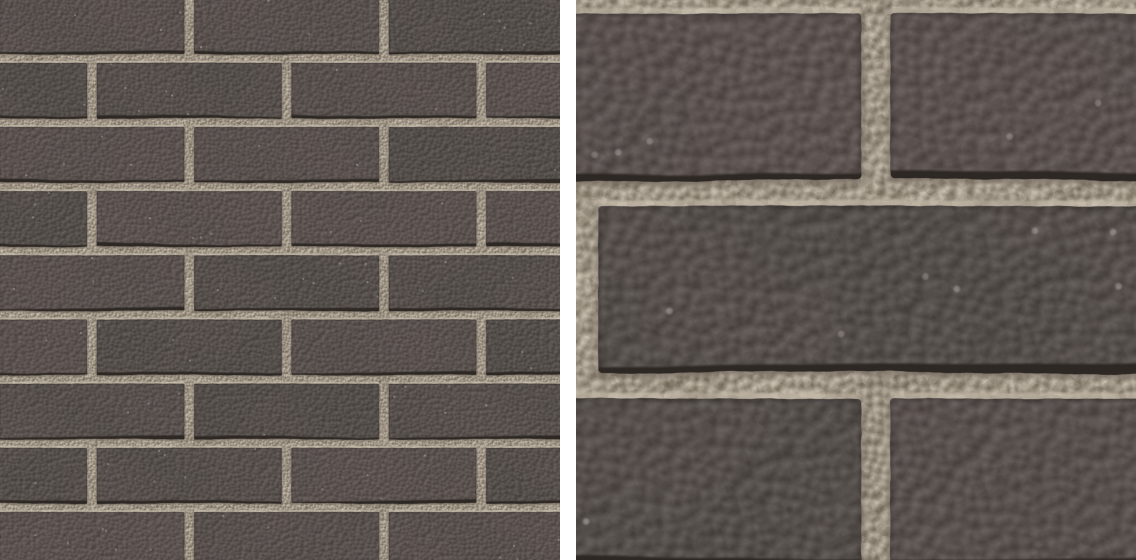
Left: the whole. Right: its middle third, enlarged.
Write a Shadertoy shader that draws this texture.

```glsl
// Dark clay brick wall in running bond with pale sandy mortar.
// Each brick is a rounded box with a slightly bowed edge and a shadow underneath;
// cellular noise gives the pitted clay and the mortar grain, sines the slow drift.

const vec2  PITCH       = vec2(0.3477, 0.1146);   // one brick plus its joints
const vec2  ORIGIN      = vec2(0.3379, -0.0212);  // a crossing of joint centres
const vec2  BRICK_HALF  = vec2(0.1652, 0.0496);
const float CORNER      = 0.0025;
const float BOW         = 0.0009;                 // waviness of the long edges
const float SHADOW_H    = 0.0045;                 // dark strip below each face
const float HIGHLIGHT_H = 0.0032;                 // lit mortar above each brick
const float CLAY_SCALE  = 150.0;
const float SAND_SCALE  = 230.0;
const float CLAY_RELIEF = 0.085;
const float SAND_RELIEF = 0.20;

const vec3 CLAY_WARM    = vec3(0.362, 0.326, 0.317);
const vec3 CLAY_COOL    = vec3(0.328, 0.306, 0.293);
const vec3 SHADOW       = vec3(0.175, 0.155, 0.140);
const vec3 MORTAR       = vec3(0.620, 0.580, 0.520);
const vec3 MORTAR_DARK  = vec3(0.490, 0.450, 0.405);
const vec3 MORTAR_LIGHT = vec3(0.760, 0.720, 0.655);

float hash(vec2 p) {
    vec3 q = fract(vec3(p.xyx) * 0.1031);
    q += dot(q, q.yzx + 33.33);
    return fract((q.x + q.y) * q.z);
}

// Cellular noise: x = distance to the nearest point, y = random id of that point
vec2 cellular(vec2 p) {
    vec2 base = floor(p);
    vec2 nearest = vec2(9.0, 0.0);
    for (int j = -1; j <= 1; j++)
    for (int i = -1; i <= 1; i++) {
        vec2 cell = base + vec2(i, j);
        vec2 point = cell + vec2(hash(cell), hash(cell + 57.3));
        float d = length(point - p);
        if (d < nearest.x) nearest = vec2(d, hash(cell + 113.7));
    }
    return nearest;
}

// Slope of the cellular height field, lit from the upper left
float relief(vec2 p) {
    return cellular(p + vec2(-0.2, 0.25)).x - cellular(p + vec2(0.2, -0.25)).x;
}

// Slow layered sines, roughly -1 to 1
float drift(vec2 p) {
    return 0.5 * sin(p.x + 1.7 * sin(p.y * 0.8))
         + 0.3 * sin(p.y * 1.9 + p.x * 0.7)
         + 0.2 * sin(p.x * 3.1 - p.y * 2.3);
}

float roundedBox(vec2 p, vec2 halfSize, float radius) {
    vec2 q = abs(p) - halfSize + radius;
    return length(max(q, 0.0)) + min(max(q.x, q.y), 0.0) - radius;
}

vec3 clayColor(vec2 p, float seed, float inset) {
    float tone = clamp(seed + 0.25 * drift(p * 24.0 + seed * 40.0), 0.0, 1.0);
    vec3 color = mix(CLAY_WARM, CLAY_COOL, tone);
    color += CLAY_RELIEF * relief(p * CLAY_SCALE * vec2(0.85, 1.0));
    color += 0.020 * (cellular(p * CLAY_SCALE * 1.9).y - 0.5);
    // Rare pale grains
    vec2 speck = cellular(p * 95.0 + 7.0);
    color += 0.16 * step(0.988, speck.y) * smoothstep(0.28, 0.08, speck.x);
    // Darker rim where the face turns into the joint
    return color * mix(0.84, 1.0, smoothstep(0.0, 0.0035, inset));
}

vec3 mortarColor(vec2 p, vec2 local, float gap) {
    float grain = cellular(p * SAND_SCALE).y - 0.5;
    vec3 color = MORTAR + SAND_RELIEF * relief(p * SAND_SCALE * 0.8) + 0.07 * grain;
    color += 0.025 * drift(p * 45.0);
    // Dim where it meets a brick, most of all under the shadow
    float under = step(local.y, 0.0) * step(abs(local.x), BRICK_HALF.x);
    float dim = smoothstep(0.0045, 0.0, gap) * mix(0.45, 0.85, under);
    color = mix(color, MORTAR_DARK + 0.08 * grain, dim);
    // Ledge of mortar catching light above the brick
    float above = smoothstep(BRICK_HALF.y - 0.001, BRICK_HALF.y, local.y)
                * smoothstep(HIGHLIGHT_H + 0.0015, HIGHLIGHT_H - 0.001, gap)
                * smoothstep(0.002, -0.002, abs(local.x) - BRICK_HALF.x);
    float patchy = 0.75 + 0.25 * drift(p * vec2(70.0, 20.0));
    return mix(color, MORTAR_LIGHT + 0.06 * grain, above * patchy);
}

void mainImage(out vec4 fragColor, in vec2 fragCoord) {
    vec2 p = fragCoord / iResolution.y;
    float aa = 0.8 / iResolution.y;

    // Running bond: every other row moves by half a brick
    vec2 grid = (p - ORIGIN) / PITCH;
    float row = floor(grid.y);
    grid.x -= 0.5 * mod(row, 2.0);
    vec2 id = vec2(floor(grid.x), row);
    vec2 local = (fract(grid) - 0.5) * PITCH;
    float seed = hash(id + 21.0);
    float tilt = hash(id + 64.0) - 0.5;

    // Brick outline, bowed more along its lower edge
    float wave = sin(local.x * 19.0 + seed * 6.28) + 0.35 * sin(local.x * 71.0 + seed * 20.0);
    vec2 bent = local + vec2(0.0, BOW * wave * (local.y < 0.0 ? 1.0 : 0.25));
    float edge = roundedBox(bent, BRICK_HALF, CORNER) + 0.0003 * drift(p * 260.0);

    // Face bottom lies above the outline, leaving the shadow strip
    float shadowHeight = SHADOW_H * (0.9 + 0.3 * wave * tilt + 2.5 * tilt * local.x / PITCH.x);
    float faceBottom = bent.y + BRICK_HALF.y - shadowHeight;

    vec3 brick = mix(SHADOW, clayColor(p, seed, -edge), smoothstep(-aa, aa + 0.0015, faceBottom));
    vec3 mortar = mortarColor(p, bent, max(edge, 0.0));
    fragColor = vec4(mix(brick, mortar, smoothstep(-aa, aa, edge)), 1.0);
}
```
